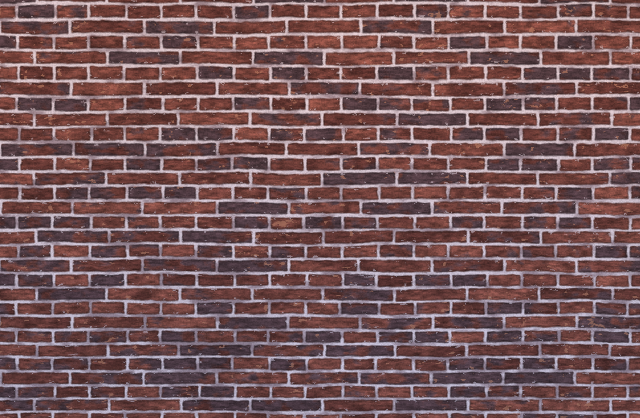
Give the GLSL for this texture, as a Shadertoy shader.

```glsl
// Weathered brick wall in cross bond: courses of headers alternate with courses
// of stretchers, every second stretcher course shifted by half a brick.
// Each brick is a roughened rounded box with its own hashed tone and firing marks.

#define STRETCHERS 8.9            // stretchers across the canvas
#define COURSES vec2(26.55, 2.12) // linear and quadratic course count, top to bottom
#define COURSE_START 0.245        // part of a course cut off at the top
#define BRICK_RATIO 4.93          // stretcher length in course heights
#define JOINT 0.105               // half width of the mortar joint
#define JITTER 0.26               // sideways spread of the upright joints
#define ROUGHNESS 0.13            // raggedness of the brick edges
#define BURNT_FROM 0.58           // lower values give more dark bricks

const vec3 RED_DEEP  = vec3(0.36, 0.205, 0.19);
const vec3 RED_LIGHT = vec3(0.55, 0.325, 0.285);
const vec3 BURNT     = vec3(0.30, 0.235, 0.265);
const vec3 MORTAR    = vec3(0.80, 0.755, 0.795);
const vec3 GRIME     = vec3(0.58, 0.51, 0.55);
const vec3 CLAY      = vec3(0.68, 0.47, 0.38);

float hash(vec2 p) {
    vec3 q = fract(p.xyx * 0.1031);
    q += dot(q, q.yzx + 33.33);
    return fract((q.x + q.y) * q.z);
}

float noise(vec2 p) {
    vec2 i = floor(p), f = fract(p);
    f = f * f * (3.0 - 2.0 * f);
    return mix(mix(hash(i), hash(i + vec2(1, 0)), f.x),
               mix(hash(i + vec2(0, 1)), hash(i + vec2(1, 1)), f.x), f.y);
}

float fbm(vec2 p) {
    float sum = 0.0, amp = 0.533;
    for (int k = 0; k < 4; k++) {
        sum += amp * noise(p);
        p = p * 2.03 + 17.3;
        amp *= 0.5;
    }
    return sum;
}

// Position of the upright joint on the left of brick i
float jointX(float i, float course, float brickLength) {
    return i * brickLength + JITTER * (hash(vec2(i + 71.0, course + 13.0)) - 0.5);
}

float roundedBox(vec2 p, vec2 halfSize, float radius) {
    vec2 d = abs(p) - halfSize + radius;
    return length(max(d, 0.0)) + min(max(d.x, d.y), 0.0) - radius;
}

void mainImage(out vec4 fragColor, in vec2 fragCoord) {
    vec2 uv = fragCoord / iResolution.xy;
    float down = 1.0 - uv.y;
    float pixel = (COURSES.x + COURSES.y) / iResolution.y;

    // Wall coordinates in course heights, y pointing down
    vec2 wall = vec2(uv.x * STRETCHERS * BRICK_RATIO,
                     down * (COURSES.x + COURSES.y * down) - COURSE_START);
    wall.y += 0.14 * (noise(wall * vec2(0.3, 0.5)) - 0.5);

    // Bond: odd courses hold stretchers, even courses hold headers
    float course = floor(wall.y);
    float isStretcher = mod(course, 2.0);
    float brickLength = BRICK_RATIO * mix(0.5, 1.0, isStretcher);
    float shift = isStretcher > 0.5 ? 0.5 * mod((course - 1.0) * 0.5, 2.0) : 0.5;
    float x = wall.x - shift * brickLength;
    float i = floor(x / brickLength);
    i += step(jointX(i + 1.0, course, brickLength), x)
       - step(x, jointX(i, course, brickLength));
    float left = jointX(i, course, brickLength);
    float right = jointX(i + 1.0, course, brickLength);
    vec2 id = vec2(i + 31.0, course + 7.0);

    // Brick outline with ragged edges
    vec2 local = vec2(x - 0.5 * (left + right), fract(wall.y) - 0.5);
    local.y += 0.06 * (hash(id + 5.0) - 0.5) + 0.02 * local.x * (hash(id + 9.0) - 0.5);
    float rough = fbm(wall * vec2(2.2, 3.5) + id * 3.7) - 0.5;
    vec2 halfSize = vec2(0.5 * (right - left), 0.5) - JOINT;
    float edge = roundedBox(local, halfSize, 0.08) + ROUGHNESS * rough;
    float soft = 0.04 + 0.5 * pixel;
    float face = 1.0 - smoothstep(-soft, soft, edge);

    // Brick colour: own tone, firing marks, creases and grain
    float tone = hash(id);
    float mottle = fbm(wall * vec2(0.9, 1.6) + id * 5.1);
    float crease = fbm(wall * vec2(2.0, 6.5) + id * 2.3);
    float grain = hash(floor(wall * 11.0));
    vec3 brick = mix(RED_DEEP, RED_LIGHT, clamp(0.42 + 0.6 * (hash(id + 21.0) - 0.5)
                     + 1.3 * (mottle - 0.5), 0.0, 1.0));
    float burnt = smoothstep(BURNT_FROM, BURNT_FROM + 0.28, tone + 1.1 * (mottle - 0.5));
    brick = mix(brick, BURNT, 0.9 * burnt);
    brick *= 0.98 + 0.75 * (crease - 0.5) + 0.14 * (grain - 0.5);
    brick *= 1.0 - 0.22 * smoothstep(-0.16, -0.02, edge);

    // Pale chips and mortar smears
    float chips = smoothstep(0.73, 0.81, fbm(wall * vec2(1.7, 3.0) + 91.0));
    brick = mix(brick, CLAY, 0.65 * chips);
    float smear = smoothstep(0.68, 0.80, fbm(wall * vec2(3.2, 5.0) + 43.0));
    brick = mix(brick, MORTAR, 0.6 * smear * smoothstep(-0.3, -0.05, edge));

    // Mortar: patchy grime, shaded just below each brick
    float stain = fbm(wall * vec2(0.8, 1.7) + 11.0);
    vec3 mortar = mix(MORTAR, GRIME, smoothstep(0.42, 0.75, stain + 0.12 * (down - 0.5)));
    mortar *= 1.0 + 0.10 * (grain - 0.5);
    mortar *= 1.0 - 0.16 * step(0.0, local.y) * smoothstep(0.10, 0.0, edge);

    // Broad weathering: warmer above, cooler and duller below
    vec3 color = mix(mortar, brick, face);
    color *= mix(vec3(1.06, 1.01, 0.98), vec3(0.93, 0.96, 1.02), smoothstep(0.1, 0.9, down));
    color *= 0.94 + 0.12 * fbm(wall * 0.13 + 5.0);
    fragColor = vec4(clamp(color, 0.0, 1.0), 1.0);
}
```
